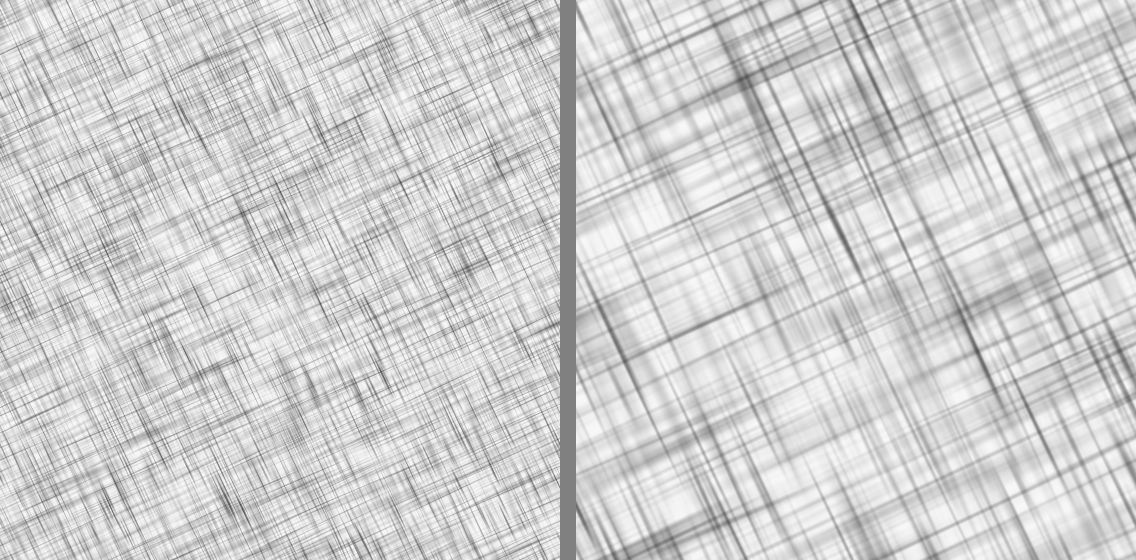
Left: the whole. Right: its middle third, enlarged.
This texture is drawn by a three.js fragment shader. Its source:

```glsl
// Draws a pale cross-hatched weave of fine grey pencil strokes, tilted on the canvas.
varying vec2 vUv;

const float WEAVE_ANGLE = 0.43;
const float QUARTER_TURN = 1.5708;
const float BASE_INK = 0.03;
const vec3 PAPER = vec3(1.0);

float hash(vec2 p) {
  vec3 q = fract(p.xyx * 0.1031);
  q += dot(q, q.yzx + 33.33);
  return fract((q.x + q.y) * q.z);
}

vec2 rotate(vec2 p, float angle) {
  float c = cos(angle);
  float s = sin(angle);
  return vec2(c * p.x + s * p.y, c * p.y - s * p.x);
}

// One tapered stroke per cell: x runs along the stroke, y across the lanes.
float strokes(vec2 p, float cellLength, float lanes, float rarity, float seed) {
  float across = p.y * lanes;
  float lane = floor(across);
  float along = p.x / cellLength + 17.0 * hash(vec2(lane, seed));
  vec2 cell = vec2(floor(along), lane) + seed * vec2(7.3, 3.1);

  float center = mix(0.35, 0.65, hash(cell + 11.7));
  float halfLength = mix(0.25, 0.5, hash(cell + 43.1));
  float body = 1.0 - smoothstep(0.0, 0.35, abs(fract(across) - center));
  float t = min(abs(fract(along) - 0.5) / halfLength, 1.0);
  float taper = (1.0 - t * t) * (1.0 - t * t);
  return body * taper * pow(hash(cell + 71.9), rarity);
}

// Fine dark lines, stacked in slightly different directions.
float fineLines(vec2 p, float angle, float cellLength, float seed) {
  float ink = 0.0;
  for (int i = 0; i < 6; i++) {
    float k = float(i);
    float layerSeed = seed + k * 5.0;
    float tilt = 0.07 * (hash(vec2(layerSeed, 2.0)) - 0.5);
    float lengthScale = cellLength * (0.7 + 0.14 * k);
    ink += strokes(rotate(p, angle + tilt), lengthScale, 125.0 + 17.0 * k, 5.0, layerSeed);
  }
  return ink;
}

// Wide faint bands that shade the paper between the lines.
float softBands(vec2 p, float angle, float cellLength, float seed) {
  float ink = 0.0;
  for (int i = 0; i < 3; i++) {
    float k = float(i);
    float layerSeed = seed + k * 5.0;
    float tilt = 0.04 * (k - 1.0);
    ink += strokes(rotate(p, angle + tilt), cellLength, 33.0 + 23.0 * k, 1.0, layerSeed);
  }
  return ink;
}

// Layered sines that vary the pressure gently over the canvas.
float pressure(vec2 p) {
  float wave = sin(p.x * 19.0 + 2.0 * sin(p.y * 13.0));
  wave += sin(p.y * 23.0 - p.x * 9.0 + 2.0 * sin(p.x * 17.0));
  return 1.0 + 0.09 * wave;
}

void main() {
  vec2 p = vUv - 0.5;
  float shallow = WEAVE_ANGLE;
  float steep = WEAVE_ANGLE + QUARTER_TURN;

  float lines = 0.44 * fineLines(p, steep, 0.15, 3.0)
              + 0.31 * fineLines(p, shallow, 0.25, 61.0);
  float bands = softBands(p, steep, 0.17, 127.0)
              + softBands(p, shallow, 0.24, 173.0);

  float ink = BASE_INK + pressure(p) * (lines + 0.18 * bands);
  gl_FragColor = vec4(PAPER * exp(-ink), 1.0);
}
```
